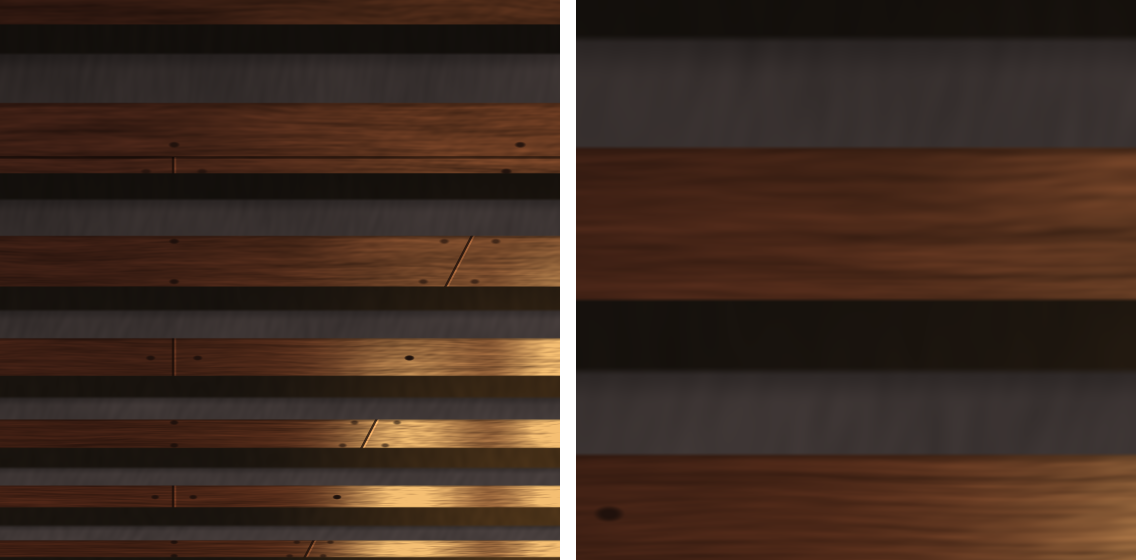
Left: the whole. Right: its middle third, enlarged.
Reproduce this texture procedurally as a Shadertoy shader.

```glsl
// Receding wooden boards with dark gaps and grey ledges, lit warmly from the lower right.

vec2 hashGradient(vec2 cell) {
    vec3 q = fract(vec3(cell.xyx) * vec3(0.1031, 0.1030, 0.0973));
    q += dot(q, q.yzx + 33.33);
    return 2.0 * fract((q.xx + q.yz) * q.zy) - 1.0;
}

float gradientNoise(vec2 p) {
    vec2 i = floor(p), f = fract(p);
    vec2 u = f * f * f * (f * (f * 6.0 - 15.0) + 10.0);
    float a = dot(hashGradient(i), f);
    float b = dot(hashGradient(i + vec2(1, 0)), f - vec2(1, 0));
    float c = dot(hashGradient(i + vec2(0, 1)), f - vec2(0, 1));
    float d = dot(hashGradient(i + vec2(1, 1)), f - vec2(1, 1));
    return mix(mix(a, b, u.x), mix(c, d, u.x), u.y);
}

// Two joists run under the boards: one upright, one slanted by the perspective.
float joistX(int joist, float down) {
    return joist == 0 ? 0.311 : 0.844 - 0.52 * (down - 0.422);
}

// Perspective between row count and distance down the canvas.
float rowAt(float down) { return 12.58 / (2.011 - down) - 6.4; }
float downAt(float row) { return 2.011 - 12.58 / (row + 6.4); }

vec3 woodColor(float x, float down, float row, float k) {
    // Long grain streaks that bend slowly along each board
    vec2 g = vec2(x * 3.0 + k * 7.3, row * 15.0);
    g.y += 1.1 * gradientNoise(vec2(x * 3.5 + k * 3.1, row * 3.0));
    float grain = 0.55 * gradientNoise(g)
                + 0.40 * gradientNoise(g * vec2(2.3, 2.4) + 17.0)
                + 0.25 * gradientNoise(g * vec2(8.0, 3.2) + 41.0);
    float ripple = gradientNoise(vec2(x * 45.0 + row * 14.0, row * 28.0));

    vec3 wood = mix(vec3(0.235, 0.118, 0.078), vec3(0.40, 0.22, 0.125),
                    smoothstep(0.1, 0.95, x));
    wood += vec3(0.05, 0.018, 0.004) * smoothstep(0.4, 1.0, down);
    wood *= 1.0 + 0.65 * grain + 0.12 * ripple * smoothstep(0.3, 0.9, x);
    wood *= 0.96 + 0.12 * hashGradient(vec2(k + 5.0, 2.0)).x;
    wood *= mix(0.82, 1.0, smoothstep(0.0, 0.2, down));

    // Two pools of reflected light with a red dip between them
    float pool = exp(-pow((x - 0.725) / 0.105, 2.0)) * smoothstep(0.48, 0.9, down);
    float side = smoothstep(0.86, 1.0, x) * smoothstep(0.36, 0.74, down);
    float haze = 0.2 * smoothstep(0.45, 0.85, x) * smoothstep(0.15, 0.65, down);
    float shine = (0.85 * pool + 0.85 * side + haze) * (1.0 + 0.7 * grain + 0.35 * ripple);
    return mix(wood, vec3(0.96, 0.75, 0.45), clamp(shine, 0.0, 1.0));
}

void mainImage(out vec4 fragColor, in vec2 fragCoord) {
    vec2 uv = fragCoord / iResolution.xy;
    float x = uv.x, down = 1.0 - uv.y;
    float row = rowAt(down), k = floor(row), f = row - k;
    float aa = (row + 6.4) * (row + 6.4) / 12.58 * max(1.0 / iResolution.y, 0.0016);
    float ledgeTop = 0.17 + 0.033 * k, boardTop = 0.485 + 0.028 * k;
    bool oddRow = mod(k, 2.0) > 0.5;

    // Dark gap, warmed near the light
    float warmth = smoothstep(0.35, 1.0, x) * smoothstep(0.2, 1.0, down);
    vec3 gap = mix(vec3(0.072, 0.058, 0.045), vec3(0.27, 0.18, 0.085), warmth);
    gap += vec3(0.025, 0.018, 0.01) * smoothstep(0.2, 0.8, down);
    gap *= 1.0 + 0.15 * gradientNoise(vec2(x * 60.0, row * 3.0));

    // Grey ledge with faint upright scratches
    vec3 ledge = mix(vec3(0.165, 0.142, 0.137), vec3(0.285, 0.25, 0.245),
                     clamp(0.7 * down + 0.45 * x * (1.0 - 0.5 * down), 0.0, 1.0));
    ledge *= 1.0 + 0.12 * gradientNoise(vec2(x * 75.0 + row * 3.0, row * 4.0))
                 + 0.14 * gradientNoise(vec2(x * 6.0, row * 2.0));
    ledge *= mix(0.78, 1.0, smoothstep(ledgeTop, ledgeTop + 0.12, f));

    vec3 board = woodColor(x, down, row, k);
    if (k >= 0.0) {
        // Nail rows, as fractions of the board depth
        vec2 nailRows = k < 0.5 ? vec2(0.57, 0.96) : (oddRow ? vec2(0.1, 0.88) : vec2(0.5));
        for (int joist = 0; joist < 2; joist++) {
            bool seamed = (joist == 1) == oddRow;
            // End seam: dark groove with a lit lip
            float off = x - joistX(joist, down);
            if (seamed && (k > 0.5 || f > 0.872)) {
                board = mix(board, vec3(0.10, 0.05, 0.03), 0.75 * (1.0 - smoothstep(0.001, 0.0035, abs(off + 0.002))));
                board = mix(board, board * 1.3 + vec3(0.09, 0.05, 0.025),
                            0.8 * (1.0 - smoothstep(0.0005, 0.003, abs(off - 0.002))));
            }
            // Nails sit on the joist, or on both sides of a seam
            for (int n = 0; n < 4; n++) {
                int line = n / 2;
                float nailDown = downAt(k + mix(boardTop, 1.0, nailRows[line]));
                bool split = seamed && (k > 0.5 || line == 1);
                float side = split ? (float(n % 2) - 0.5) * 0.1 * (1.0 - 0.08 * k) : 0.0;
                vec2 d = vec2(x - joistX(joist, nailDown) - side, down - nailDown);
                float nail = 1.0 - smoothstep(0.35, 1.2, length(d / vec2(0.010, 0.0055)) * (1.0 + 0.08 * k));
                board = mix(board, vec3(0.10, 0.055, 0.04), 0.6 * nail);
            }
        }
        // Long seam on the nearest full board
        if (k < 0.5) board *= 1.0 - 0.5 * (1.0 - smoothstep(0.004, 0.015, abs(f - 0.872)));
    }
    board *= mix(0.75, 1.0, smoothstep(boardTop, boardTop + 0.04, f));

    // Layer the bands, fading back to the gap at the lower edge
    vec3 color = mix(gap, ledge, smoothstep(-2.0 * aa, 2.0 * aa, f - ledgeTop));
    color = mix(color, board, smoothstep(-aa, aa, f - boardTop));
    color = mix(color, gap, smoothstep(1.0 - 2.0 * aa, 1.0, f));
    fragColor = vec4(color, 1.0);
}
```
